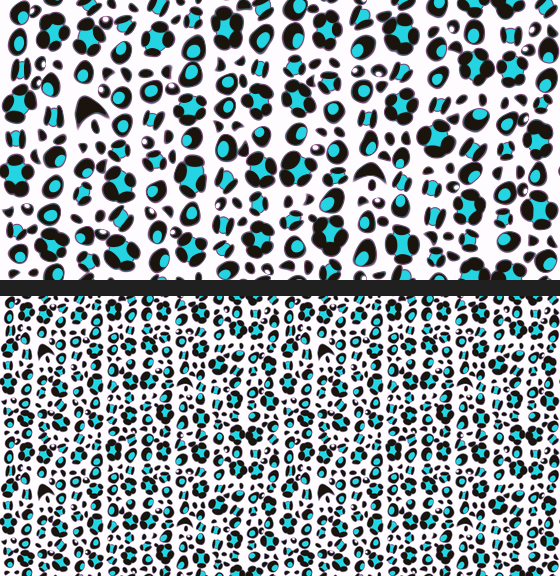
Top, the tile; bottom, the same tile 2 across and 2 down.
Write a Shadertoy shader that draws this pattern.

```glsl
// Seamless leopard print: black spots with turquoise hearts and thin mauve rims on white.

const float TAU = 6.2832;
const float FAR = 10.0;
const ivec2 CELLS = ivec2(8, 4);   // repeats across the canvas

const vec3 PAPER = vec3(1.00, 0.99, 1.00);
const vec3 INK   = vec3(0.10, 0.08, 0.05);
const vec3 HEART = vec3(0.14, 0.83, 0.89);
const vec3 RIM   = vec3(0.46, 0.26, 0.43);

// Spot homes inside a cell: one large, three medium, three small
const int SPOTS = 7;
const vec2 HOMES[SPOTS] = vec2[SPOTS](
    vec2(0.27, 0.34), vec2(0.77, 0.20), vec2(0.77, 0.59), vec2(0.26, 0.84),
    vec2(0.57, 0.90), vec2(0.85, 0.88), vec2(0.51, 0.62));

// Integer hash, three values in 0..1
vec3 hash(ivec3 id) {
    uvec3 v = uvec3(id) * 1664525u + 1013904223u;
    v.x += v.y * v.z; v.y += v.z * v.x; v.z += v.x * v.y;
    v ^= v >> 16u;
    v.x += v.y * v.z; v.y += v.z * v.x; v.z += v.x * v.y;
    return vec3(v) * exp2(-32.0);
}

// Wrapping value noise, two channels in -0.5..0.5
vec2 noise(vec2 p, ivec2 period, int seed) {
    ivec2 a = ivec2(floor(p)) % period, b = (a + 1) % period;
    vec2 f = smoothstep(0.0, 1.0, fract(p));
    vec2 low  = mix(hash(ivec3(a, seed)).xy, hash(ivec3(b.x, a.y, seed)).xy, f.x);
    vec2 high = mix(hash(ivec3(a.x, b.y, seed)).xy, hash(ivec3(b, seed)).xy, f.x);
    return mix(low, high, f.y) - 0.5;
}

vec2 rotate(vec2 p, float a) {
    float c = cos(a), s = sin(a);
    return vec2(c * p.x + s * p.y, c * p.y - s * p.x);
}

float smoothMin(float a, float b, float k) {
    float h = max(k - abs(a - b), 0.0) / k;
    return min(a, b) - 0.25 * h * h * k;
}

float ellipse(vec2 p, vec2 r) {
    float k = length(p / r), g = length(p / (r * r));
    return (k - 1.0) * max(k, 0.001) / max(g, 0.001);
}

// Ellipse whose ends droop by the given bend
float bean(vec2 p, vec2 r, float bend) {
    float slope = 2.0 * bend * p.x / r.x;
    p.y += bend * (p.x * p.x / r.x - 0.5 * r.x);
    return ellipse(p, r) * inversesqrt(1.0 + slope * slope);
}

// Spots return (ink distance, heart distance); the heart lies under the ink
vec2 rosette(vec2 p, vec2 r, int lobes, float phase, ivec3 id) {
    float n = float(lobes), size = sqrt(r.x * r.y), ink = FAR;
    for (int k = 0; k < lobes; k++) {
        vec3 h = hash(id + ivec3(0, 0, k + 1));
        float a = TAU * (float(k) + phase + 0.25 * (h.x - 0.5)) / n;
        vec2 q = rotate(p - 0.65 * r * vec2(cos(a), sin(a)), a);
        vec2 lobe = vec2(0.32, 0.15 + 1.3 / n) * size * mix(0.85, 1.2, h.y);
        ink = smoothMin(ink, ellipse(q, lobe), 0.03);
    }
    return vec2(ink, ellipse(p, 0.68 * r));
}

vec2 crescent(vec2 p, vec2 r, float opening, float shift) {
    float body = bean(p, r, 0.2);
    vec2 center = shift * r * vec2(cos(opening), sin(opening));
    return vec2(max(body, -ellipse(p - center, 0.5 * r)), body);
}

vec2 arch(vec2 p) {
    float drop = ellipse(p - vec2(0.03, -0.18), vec2(0.06, 0.09));
    return vec2(min(bean(p, vec2(0.25, 0.11), 0.75), drop), FAR);
}

vec2 spot(vec2 p, int slot, ivec3 id) {
    vec3 h = hash(id), g = hash(id + ivec3(0, 0, 7));
    if (slot == 0) {
        p = rotate(p, 0.7 * (h.x - 0.5));
        if (h.z < 0.2) return arch(p);
        return rosette(p, vec2(0.24, 0.30), 4 + int(2.0 * h.y), g.x, id);
    }
    if (slot < 4) {
        p = rotate(p, -0.45 + 0.9 * (h.x - 0.5));
        vec2 r = vec2(0.14, 0.17) * mix(0.92, 1.08, h.y);
        if (h.z < 0.32) return rosette(p, r, 2, 0.0, id);
        if (h.z < 0.50) return rosette(p, r, 3, g.x, id);
        return crescent(p, r, TAU * g.x, mix(0.1, 0.65, g.y));
    }
    p = rotate(p, TAU * h.x);
    if (h.z < 0.3) return vec2(crescent(p, vec2(0.08, 0.095), g.x, 0.6).x, FAR);
    return vec2(bean(p, vec2(0.09, 0.06) * mix(0.8, 1.1, h.y), 0.5 * g.y), FAR);
}

// Nearest ink and heart distances over the neighbouring cells
vec2 leopard(vec2 p) {
    vec2 nearest = vec2(FAR);
    for (int dx = -1; dx <= 1; dx++) {
        int column = int(floor(p.x)) + dx, wrapped = (column + CELLS.x) % CELLS.x;
        float slide = 4.0 * hash(ivec3(wrapped, 5, 90)).x;
        vec2 q = p + vec2(0.0, slide);
        for (int dy = -1; dy <= 1; dy++) {
            int row = int(floor(q.y)) + dy;
            ivec2 cell = ivec2(wrapped, (row + 2 * CELLS.y) % CELLS.y);
            bool mirrored = hash(ivec3(cell, 91)).y > 0.5;
            for (int i = 0; i < SPOTS; i++) {
                ivec3 id = ivec3(cell, 8 * i);
                vec2 home = HOMES[i];
                if (mirrored) home.x = 1.0 - home.x;
                home += 0.05 * (hash(id + ivec3(0, 0, 100)).xy - 0.5);
                vec2 local = q - vec2(column, row) - home;
                if (dot(local, local) < 0.2) nearest = min(nearest, spot(local, i, id));
            }
        }
    }
    return nearest;
}

void mainImage(out vec4 fragColor, in vec2 fragCoord) {
    vec2 uv = fragCoord / iResolution.xy, grid = vec2(CELLS);
    // Bend the layout gently and make the outlines uneven
    vec2 p = uv * grid + 0.14 * noise(uv * grid, CELLS, 200)
           + 0.045 * noise(uv * grid * 5.0, CELLS * 5, 201);
    vec2 d = leopard(p);
    float body = min(d.x, d.y), rim = 0.008;
    float soft = max(0.004, 0.7 * grid.y / iResolution.y);

    // Layer rim, heart and ink over the paper
    vec3 color = mix(PAPER, RIM, smoothstep(soft, -soft, body - rim));
    color = mix(color, HEART, smoothstep(soft, -soft, body + rim));
    color = mix(color, INK, smoothstep(soft, -soft, d.x + rim));
    fragColor = vec4(color, 1.0);
}
```
